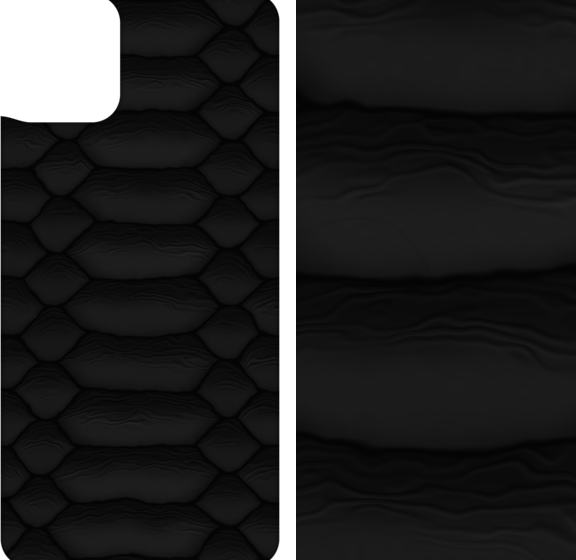
Left, the full canvas; right, a detail of the centre.
Give the GLSL for this texture, as a Shadertoy shader.

```glsl
#define PERIOD 0.199
#define FIRST_SEAM 0.008
#define INNER_EDGE 0.235
#define OUTER_EDGE 0.385
#define ZIGZAG 0.045
#define SEAM_WIDTH 0.0095
#define WRINKLE_SCALE vec2(13.0, 46.0)
#define SEAM_COLOR vec3(0.016)
#define SKIN_DARK vec3(0.044)
#define SKIN_LIGHT vec3(0.115)
#define BACKGROUND vec3(1.0)

float hash(vec2 p) {
    return fract(sin(dot(p, vec2(127.1, 311.7))) * 43758.5453);
}

float noise(vec2 p) {
    vec2 i = floor(p), f = fract(p);
    f = f * f * (3.0 - 2.0 * f);
    return mix(mix(hash(i), hash(i + vec2(1, 0)), f.x),
               mix(hash(i + vec2(0, 1)), hash(i + vec2(1, 1)), f.x), f.y);
}

float fbm(vec2 p) {
    return 0.65 * noise(p) + 0.35 * noise(p * 2.1 + 7.3);
}

float smoothMin(float a, float b, float k) {
    float h = max(k - abs(a - b), 0.0) / k;
    return min(a, b) - 0.25 * h * h * k;
}

float roundBox(vec2 p, vec2 halfSize, float radius) {
    vec2 q = abs(p) - halfSize + radius;
    return length(max(q, 0.0)) + min(max(q.x, q.y), 0.0) - radius;
}

// Stacked wavering folds, about one per unit of height
float crease(vec2 p) {
    float wave = p.y + 2.4 * fbm(p * vec2(1.0, 0.7));
    return 1.0 - smoothstep(0.0, 0.3, abs(fract(wave) - 0.5));
}

vec3 snakeSkin(vec2 p) {
    // Uneven hand-stretched look
    vec2 warp = vec2(noise(p * 9.0), noise(p * 9.0 + 31.0)) - 0.5;
    vec2 ripple = vec2(noise(p * 38.0 + 5.0), noise(p * 38.0 + 53.0)) - 0.5;
    vec2 s = p + 0.022 * warp + 0.007 * ripple;

    // Columns mirrored about a leaning axis, split by zigzag borders
    float offset = s.x - (0.468 + 0.042 * s.y);
    float u = abs(offset) + 0.033 * (s.y - 1.0);
    float row = (s.y - FIRST_SEAM) / PERIOD;
    float zigzag = ZIGZAG * (1.0 - 4.0 * abs(fract(row) - 0.5));
    float inner = u - INNER_EDGE - zigzag;
    float outer = u - OUTER_EDGE + zigzag;
    float column = step(0.0, inner) + step(0.0, outer);
    float isSide = step(0.5, column);
    float isOutermost = step(1.5, column);

    // Alternate columns shift by half a scale
    row += 0.5 * mod(column, 2.0);
    float f = fract(row);
    vec2 id = vec2(column * sign(offset), floor(row));
    float tone = hash(id + 3.7);

    float sideDist = 0.72 * min(abs(inner), abs(outer));
    float edge = smoothMin(PERIOD * min(f, 1.0 - f), sideDist, 0.022);

    // Smooth lower plate, dark folded upper part
    float plate = smoothstep(-0.25, 0.25, f) * (1.0 - smoothstep(0.32, 0.84, f));
    plate *= smoothstep(-0.03, mix(0.07, 0.03, isSide), sideDist);
    plate *= mix(1.0, 0.78, isSide) * mix(0.85, 1.06, tone);
    vec3 color = mix(SKIN_DARK, SKIN_LIGHT, plate);

    // Wrinkles bow along the top of each scale, lit from above
    float across = u - 0.305 * isSide - 0.17 * isOutermost;
    float bow = mix(0.8, 4.0, isSide) * across * across;
    vec2 w = vec2(offset, PERIOD * f + bow) * WRINKLE_SCALE + 19.0 * id;
    float fold = crease(w);
    float lip = crease(w + vec2(0.0, 0.3));
    float folded = smoothstep(0.4, 0.62, f + 2.0 * bow * (1.0 - isSide)
                              + 0.3 * (noise(w * vec2(0.6, 0.3)) - 0.5));
    folded *= 0.2 + 0.8 * noise(w * vec2(0.8, 0.8) + 4.0);
    color *= 1.0 + folded * (0.45 * lip - 0.5 * fold);

    // Occasional slanting creases and fine grain
    vec2 slant = vec2(p.x + p.y, p.y - 0.6 * p.x) * vec2(3.0, 9.0);
    float stray = 1.0 - smoothstep(0.0, 0.018, abs(noise(slant + 11.0 * id) - 0.5));
    color *= 1.0 - 0.07 * stray * step(0.45, tone);
    color *= 0.98 + 0.04 * noise(p * 90.0);

    // Soft shadow, seam and its faint raised rim
    color *= mix(0.75, 1.0, smoothstep(0.0, 0.022, edge));
    float rim = smoothstep(0.004, 0.009, edge) * (1.0 - smoothstep(0.009, 0.017, edge));
    color += 0.008 * rim * (1.0 - f);
    float seam = SEAM_WIDTH * mix(0.5, 1.3, noise(p * 22.0));
    return mix(SEAM_COLOR, color, smoothstep(0.0, seam, edge));
}

void mainImage(out vec4 fragColor, in vec2 fragCoord) {
    float pixel = 1.0 / iResolution.x;
    vec2 p = fragCoord * pixel;

    // Rounded panel with a corner opening that flares at the left
    float panel = roundBox(p - vec2(0.5, 1.0), vec2(0.4975, 1.025), 0.1);
    float flare = 0.022 * (1.0 - smoothstep(0.0, 0.11, p.x));
    float opening = roundBox(p - vec2(-0.035, 1.791 + flare), vec2(0.464, 0.228), 0.1);
    float body = max(panel, -opening);

    vec3 skin = snakeSkin(p) * mix(0.75, 1.0, smoothstep(0.0, 0.02, -body));
    float coverage = 1.0 - smoothstep(-0.9 * pixel, 0.9 * pixel, body);
    fragColor = vec4(mix(BACKGROUND, skin, coverage), 1.0);
}
```
